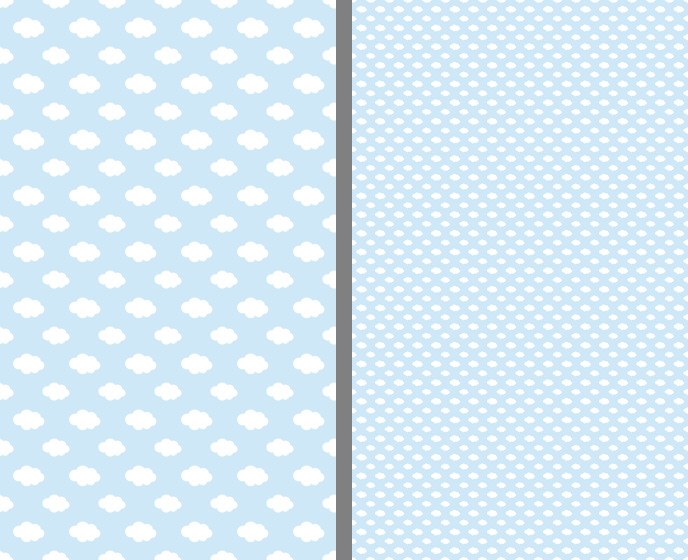
Left: one tile. Right: repeated 3 by 3.
A Shadertoy shader for this pattern:

```glsl
const vec2 REPEATS = vec2(6.0, 10.0);
const vec3 SKY = vec3(0.808, 0.910, 0.969);
const vec3 CLOUD_WHITE = vec3(1.0);
const int PUFF_COUNT = 6;

// Each puff: centre x, centre y, radius, in cell units
const vec3 PUFFS[PUFF_COUNT] = vec3[PUFF_COUNT](
    vec3(-0.161, 0.008, 0.104),
    vec3(-0.022, 0.061, 0.125),
    vec3(0.122, 0.035, 0.109),
    vec3(0.213, -0.026, 0.078),
    vec3(-0.022, -0.070, 0.110),
    vec3(0.122, -0.083, 0.080)
);

// Signed distance to the union of round puffs
float cloudDistance(vec2 p, float scale) {
    vec2 q = p / scale;
    float d = 1.0;
    for (int i = 0; i < PUFF_COUNT; i++) {
        d = min(d, length(q - PUFFS[i].xy) - PUFFS[i].z);
    }
    return d * scale;
}

// Position relative to the nearest cell centre of a shifted grid
vec2 cellCoord(vec2 grid, vec2 offset) {
    return fract(grid - offset + 0.5) - 0.5;
}

float coverage(float d, float pixel) {
    return 1.0 - smoothstep(-0.75 * pixel, 0.75 * pixel, d);
}

void mainImage(out vec4 fragColor, in vec2 fragCoord) {
    vec2 grid = fragCoord / iResolution.xy * REPEATS;
    float pixel = REPEATS.y / iResolution.y;

    // Large clouds at cell centres, small ones at cell corners
    float large = cloudDistance(cellCoord(grid, vec2(0.5)), 1.0);
    float small = cloudDistance(cellCoord(grid, vec2(-0.012, 0.005)), 0.87);

    float cloud = coverage(min(large, small), pixel);
    fragColor = vec4(mix(SKY, CLOUD_WHITE, cloud), 1.0);
}
```
